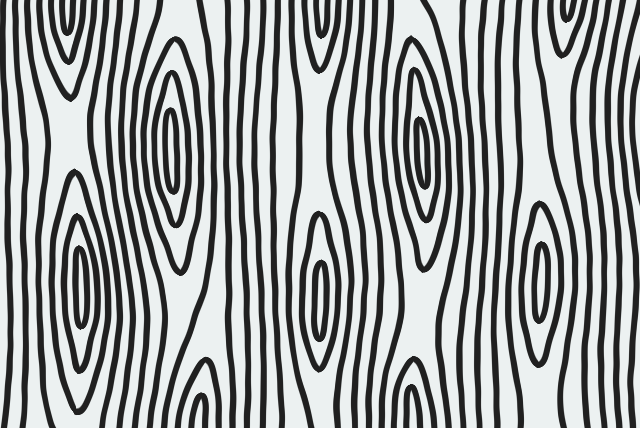
This pattern is drawn by a Shadertoy shader. Its source:

```glsl
const vec3  PAPER = vec3(0.925, 0.946, 0.946);
const vec3  INK = vec3(0.125);
const float PI = 3.14159265;
const float SPACING = 0.0575;          // distance between undisturbed lines
const float LINES_PER_COLUMN = 5.0;    // whole number keeps knots centred between lines
const vec2  CELL = vec2(SPACING * LINES_PER_COLUMN, 0.66);
const float KNOT_REACH = 0.27;         // sideways influence of a knot
const float KNOT_STRETCH = 0.7;        // lower values give more pointed tips
const float CORE_LENGTH = 0.095;       // half length of the innermost loop
const float LOOP_STEP = 0.083;         // growth of half length per loop
const float HALF_WIDTH = 0.0071;
const float WIDTH_VARIATION = 0.0012;
const float BEND = 0.045;              // broad sway of the grain
const float WOBBLE = 0.0028;           // unsteadiness of the hand
const float SOFTNESS = 0.7;            // edge half width, in output samples

vec2 hash2(vec2 p) {
    vec3 q = fract(p.xyx * vec3(0.1031, 0.1030, 0.0973));
    q += dot(q, q.yzx + 33.33);
    return fract((q.xx + q.yz) * q.zy);
}

float gradientDot(vec2 corner, vec2 offset) {
    float angle = 2.0 * PI * hash2(corner + 71.0).x;
    return dot(vec2(cos(angle), sin(angle)), offset);
}

float gradientNoise(vec2 p) {
    vec2 i = floor(p), f = p - i;
    vec2 u = f * f * f * (f * (f * 6.0 - 15.0) + 10.0);
    vec2 e = vec2(1.0, 0.0);
    return mix(mix(gradientDot(i, f), gradientDot(i + e, f - e), u.x),
               mix(gradientDot(i + e.yx, f - e.yx), gradientDot(i + 1.0, f - 1.0), u.x), u.y);
}

// Phase added by one knot: each loop splits in a pair of lines between two tips
float knotPhase(vec2 d, vec2 id) {
    float side = max(0.0, 1.0 - d.x * d.x / (KNOT_REACH * KNOT_REACH));
    float fade = side * side * (1.0 - smoothstep(0.47, 1.0, abs(d.y) / CELL.y));
    if (fade <= 0.0) return 0.0;

    float loops = 2.0 + step(0.4, hash2(id + 17.0).x);
    float phase = 0.0;
    for (float n = 0.0; n < loops; n++) {
        vec2 tip = CORE_LENGTH + LOOP_STEP * n + 0.04 * (hash2(id + 31.0 * (n + 1.0)) - 0.5);
        phase += atan(d.x, KNOT_STRETCH * (d.y + tip.x))
               - atan(d.x, KNOT_STRETCH * (d.y - tip.y));
    }
    return phase * fade;
}

// Grain phase as a unit vector, so that full turns leave no seam
vec2 grain(vec2 p) {
    p.x += BEND * gradientNoise(p * vec2(2.6, 1.8) + 5.0);
    p.x += WOBBLE * gradientNoise(p * vec2(9.0, 17.0));
    p.y += WOBBLE * gradientNoise(p * 15.0 + 40.0);

    float phase = PI * p.x / SPACING;
    float column = floor(p.x / CELL.x);
    for (float i = -1.0; i <= 1.0; i++) {
        float c = column + i;
        float stagger = 0.5 * mod(c, 2.0);
        float row = floor(p.y / CELL.y - stagger);
        for (float j = -1.0; j <= 1.0; j++) {
            vec2 id = vec2(c, row + j);
            vec2 h = hash2(id + 9.0);
            float shift = SPACING * (2.0 + step(0.5, h.x));
            vec2 center = vec2(c * CELL.x + shift,
                               (id.y + stagger + 0.5 + 0.2 * (h.y - 0.5)) * CELL.y);
            phase += knotPhase(p - center, id);
        }
    }
    return vec2(cos(phase), sin(phase));
}

void mainImage(out vec4 fragColor, in vec2 fragCoord) {
    vec2 p = fragCoord / iResolution.y;

    // Distance to the nearest line from the phase and its slope
    vec2 e = vec2(0.001, 0.0);
    vec2 g = grain(p);
    float slope = length(vec2(length(grain(p + e) - g), length(grain(p + e.yx) - g))) / e.x;
    float lineDistance = asin(min(abs(g.x), 1.0)) / max(slope, 0.001);

    // Ink with slightly uneven pressure
    float halfWidth = HALF_WIDTH + WIDTH_VARIATION * gradientNoise(p * vec2(14.0, 10.0) + 80.0);
    float soft = SOFTNESS / iResolution.y;
    float ink = 1.0 - smoothstep(-soft, soft, lineDistance - halfWidth);
    fragColor = vec4(mix(PAPER, INK, ink), 1.0);
}
```
